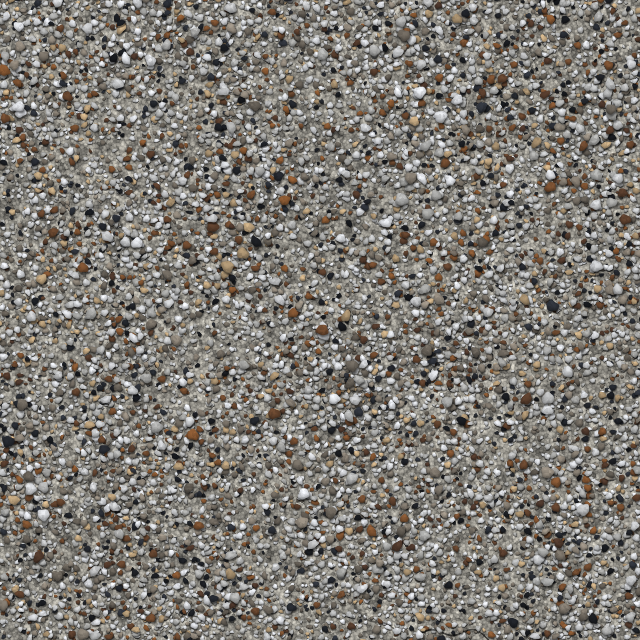
Reproduce this texture procedurally as a three.js fragment shader.

```glsl
varying vec2 vUv;

const vec3 CEMENT = vec3(0.555, 0.545, 0.515);
const vec3 CHALK = vec3(0.87, 0.88, 0.90);
const vec3 ASH = vec3(0.63, 0.63, 0.62);
const vec3 TAUPE = vec3(0.48, 0.45, 0.41);
const vec3 SAND = vec3(0.72, 0.62, 0.48);
const vec3 RUST = vec3(0.54, 0.35, 0.20);
const vec3 UMBER = vec3(0.29, 0.21, 0.17);
const vec3 SLATE = vec3(0.12, 0.13, 0.15);
const float EDGE = 0.0011;

float hash(vec2 p) {
  vec3 q = fract(p.xyx * 0.1031);
  q += dot(q, q.yzx + 33.33);
  return fract((q.x + q.y) * q.z);
}

vec2 hash2(vec2 p) {
  return vec2(hash(p), hash(p + 71.7));
}

mat2 rotation(float angle) {
  float c = cos(angle), s = sin(angle);
  return mat2(c, -s, s, c);
}

// Layered sines, roughly -1 to 1, for broad uneven patches
float patches(vec2 p) {
  float sum = 0.0, weight = 0.5;
  for (int i = 0; i < 4; i++) {
    p = rotation(1.1) * p * 1.7 + 2.3;
    p += 0.6 * sin(p.yx * 1.3);
    sum += weight * sin(p.x) * sin(p.y);
    weight *= 0.7;
  }
  return sum;
}

// Blended cellular noise: x is the grain tone, y the distance to its centre
vec2 grains(vec2 p) {
  vec2 cell = floor(p);
  float tone = 0.0, total = 0.0, nearest = 2.0;
  for (int y = -1; y <= 1; y++) {
    for (int x = -1; x <= 1; x++) {
      vec2 id = cell + vec2(float(x), float(y));
      vec2 away = id + hash2(id) - p;
      float d2 = dot(away, away);
      float weight = exp(-14.0 * d2);
      tone += weight * hash(id + 19.3);
      total += weight;
      nearest = min(nearest, d2);
    }
  }
  return vec2(tone / max(total, 0.00001), sqrt(nearest));
}

vec3 cement(vec2 uv) {
  vec2 lumps = grains(uv * 88.0);
  vec2 grit = grains(uv * 215.0 + 40.0);
  float tone = 1.0 + 0.38 * (lumps.x - 0.5) + 0.50 * (grit.x - 0.5);
  tone -= 0.34 * (grit.y - 0.4) + 0.14 * (lumps.y - 0.4);
  tone += 0.05 * patches(uv * 6.0);
  return CEMENT * tone;
}

vec3 stoneColor(float kind, float tint) {
  vec3 color = mix(ASH, CHALK, tint);
  color = mix(color, TAUPE * (0.75 + 0.5 * tint), step(0.52, kind));
  color = mix(color, SAND * (0.85 + 0.25 * tint), step(0.70, kind));
  color = mix(color, mix(UMBER, RUST, tint), step(0.77, kind));
  return mix(color, SLATE * (0.7 + 0.9 * tint), step(0.90, kind));
}

// Radial distance in a rounded, slightly lumpy stone; 1 at its rim
float stoneField(vec2 p, vec2 size, float phase) {
  vec2 q = p / size;
  float angle = atan(q.y, q.x + 0.00001);
  float lump = 0.09 * sin(3.0 * angle + phase) + 0.05 * sin(5.0 * angle - phase);
  return length(q) * (1.0 + lump);
}

// Lays one grid of scattered stones with contact shadows over the ground
vec3 layStones(vec3 ground, vec2 uv, float scale, float density, float seed) {
  vec2 p = uv * scale;
  vec2 cell = floor(p);
  for (int y = -1; y <= 1; y++) {
    for (int x = -1; x <= 1; x++) {
      vec2 id = cell + vec2(float(x), float(y));
      vec2 key = id + seed;
      float share = density + 0.28 * patches(id / scale * 9.0);
      float present = step(hash(key + 5.1), share);
      vec2 offset = p - id - 0.1 - 0.8 * hash2(key);
      vec2 shape = hash2(key + 23.9);
      float radius = mix(0.32, 0.52, shape.x);
      vec2 size = radius * vec2(1.0, mix(0.58, 0.95, shape.y));
      float phase = 6.28 * hash(key + 47.3);
      mat2 turn = rotation((hash(key + 61.7) - 0.5) * 2.6);

      float field = stoneField(turn * offset, size, phase);
      float below = stoneField(turn * (offset + vec2(-0.05, 0.13)), size, phase);
      float shadow = 1.0 - smoothstep(0.75, 1.4, below);
      float soft = EDGE * scale / radius;
      float cover = 1.0 - smoothstep(1.0 - soft, 1.0 + soft, field);

      vec3 stone = stoneColor(hash(key + 83.1), hash(key + 97.9));
      float dome = 1.03 - 0.20 * field * field + 0.22 * offset.y / radius;
      ground *= 1.0 - 0.52 * shadow * present;
      ground = mix(ground, stone * dome, cover * present);
    }
  }
  return ground;
}

// Thin broken fissures along the zero lines of a warped wave
float fissure(vec2 uv) {
  float path = uv.y + 0.35 * uv.x + 0.02 * sin(uv.x * 23.0) + 0.006 * sin(uv.x * 91.0);
  float line = abs(fract(path * 1.6 + 0.1) - 0.5) / 1.6;
  float broken = smoothstep(0.1, 0.4, patches(uv * 3.0 + 4.0));
  return broken * (1.0 - smoothstep(0.0006, 0.0022, line));
}

void main() {
  vec3 color = cement(vUv);
  color = layStones(color, vUv, 122.0, 0.62, 11.0);
  color *= 1.0 - 0.55 * fissure(vUv);
  color = layStones(color, vUv, 78.0, 0.56, 211.0);
  color = layStones(color, vUv, 52.0, 0.13, 431.0);
  color *= 0.92 + 0.16 * grains(vUv * 260.0 + 90.0).x;
  gl_FragColor = vec4(clamp(color, 0.0, 1.0), 1.0);
}
```
